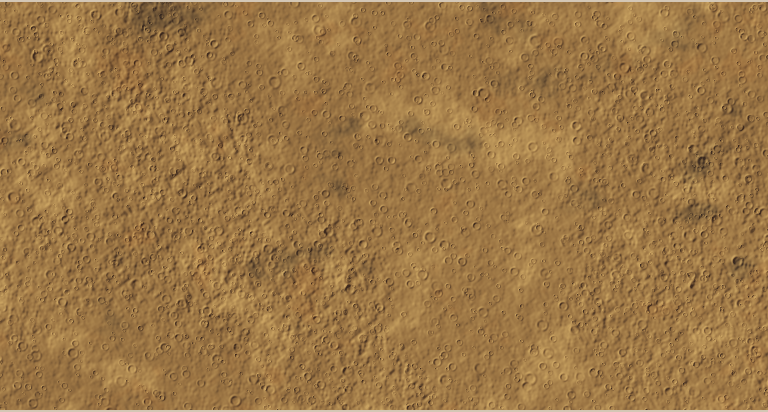
Reproduce this texture procedurally as a WebGL 2 fragment shader.

```glsl
#version 300 es
precision highp float;
// Dry ochre ground pitted with small craters, lit from the upper left.
// Layered value noise gives the tone and grain; jittered grids of three
// sizes scatter the craters, each shaded directly from its slope.

uniform vec2 u_resolution;
out vec4 fragColor;

const vec2 LIGHT = vec2(-0.88, 0.47);

// Integer hash: three values in 0..1 for a grid cell
vec3 hash3(vec2 cell, float seed) {
    uvec3 v = uvec3(ivec3(vec3(cell, seed))) * 1664525u + 1013904223u;
    v.x += v.y * v.z; v.y += v.z * v.x; v.z += v.x * v.y;
    v ^= v >> 16u;
    v.x += v.y * v.z; v.y += v.z * v.x; v.z += v.x * v.y;
    return vec3(v >> 8u) / 16777216.0;
}

float noise(vec2 p, float seed) {
    vec2 i = floor(p), f = fract(p);
    f = f * f * (3.0 - 2.0 * f);
    float low = mix(hash3(i, seed).x, hash3(i + vec2(1, 0), seed).x, f.x);
    float high = mix(hash3(i + vec2(0, 1), seed).x, hash3(i + vec2(1, 1), seed).x, f.x);
    return mix(low, high, f.y);
}

float fbm(vec2 p, float seed) {
    float sum = 0.0, amp = 0.53;
    for (int i = 0; i < 4; i++) {
        sum += amp * noise(p, seed + float(i));
        p = mat2(0.8, 0.6, -0.6, 0.8) * p * 2.1;
        amp *= 0.5;
    }
    return sum;
}

// Brightness of a rough surface: height difference along the light
float grain(vec2 p, float scale, float seed) {
    mat2 skew = mat2(0.8, -0.6, 0.5, 0.75);
    vec2 q = skew * p * scale;
    return noise(q, seed) - noise(q + skew * LIGHT * 0.6, seed);
}

// Summed shading of one jittered grid of craters, worn away on random sides
float craters(vec2 p, float scale, float density, float seed) {
    vec2 q = p * scale, home = floor(q);
    float pixel = scale / u_resolution.y, shade = 0.0;
    for (int y = -1; y <= 1; y++) {
        for (int x = -1; x <= 1; x++) {
            vec2 cell = home + vec2(x, y);
            vec3 place = hash3(cell, seed), kind = hash3(cell, seed + 50.0);
            vec2 d = q - cell - place.xy;
            float radius = mix(0.13, 0.21, place.z * place.z);
            float r = length(d) / radius;
            float soft = 0.18 + 0.25 * pixel / radius;
            float wall = exp(-pow((r - 0.8) / soft, 2.0));
            float rim = exp(-pow((r - 1.22) / soft, 2.0));
            vec2 n = d / max(length(d), 0.001);
            float facing = dot(n, LIGHT);
            float wear = 0.3 + 1.2 * noise(n * 1.3 + cell * 5.3, seed);
            float slope = facing * (0.8 * rim - wall) - 0.3 * wall;
            shade += step(kind.x, density) * mix(0.5, 1.0, kind.y) * wear * slope;
        }
    }
    return shade;
}

void main() {
    vec2 p = gl_FragCoord.xy / u_resolution.y;

    // Broad tone: small pale dusty patches and a few dark stains
    float tone = 0.04 + 0.7 * (fbm(p * 3.2, 11.0) - 0.5);
    tone += 0.75 * smoothstep(0.54, 0.78, fbm(p * 11.0, 21.0));
    float stain = smoothstep(0.66, 0.82, fbm(p * vec2(5.0, 6.5) + 3.7, 31.0));
    tone -= 0.75 * stain;

    // Grain with sharp shadowed crevices, stronger in rugged country
    float rugged = smoothstep(0.44, 0.66, fbm(p * 2.6 + 8.0, 41.0));
    rugged *= mix(0.5, 1.2, noise(p * 9.0, 45.0));
    float rough = grain(p, 36.0, 61.0) * 0.35 + grain(p, 74.0, 62.0) * 0.8
                + grain(p, 150.0, 63.0) * 1.1;
    rough *= mix(0.8, 1.65, rugged);
    tone += rough + 0.5 * min(rough + 0.3, 0.0) + 0.06;
    tone += 0.5 * (fbm(p * 45.0, 71.0) - 0.5);

    // Craters, from larger to smaller
    float pits = craters(p, 16.0, 0.65, 101.0)
               + craters(p, 24.0, 0.6, 202.0)
               + craters(p, 40.0, mix(0.35, 0.7, rugged), 303.0);
    tone += 1.65 * pits;
    tone = clamp(tone, -2.4, 1.7);

    // Ochre ramp around the middle tone, with faint rust and grey drift
    vec3 color = vec3(0.60, 0.45, 0.26)
               + tone * (tone < 0.0 ? vec3(0.15, 0.12, 0.06) : vec3(0.11, 0.11, 0.07));
    float rust = smoothstep(0.62, 0.8, fbm(p * 12.0, 81.0));
    color += rust * vec3(0.012, -0.006, -0.01) + stain * vec3(-0.02, 0.0, 0.01);

    // Thin pale border along the top and bottom
    float edge = min(p.y, 1.0 - p.y);
    color = mix(vec3(0.83, 0.78, 0.71), color, smoothstep(0.0035, 0.0062, edge));
    fragColor = vec4(color, 1.0);
}
```
